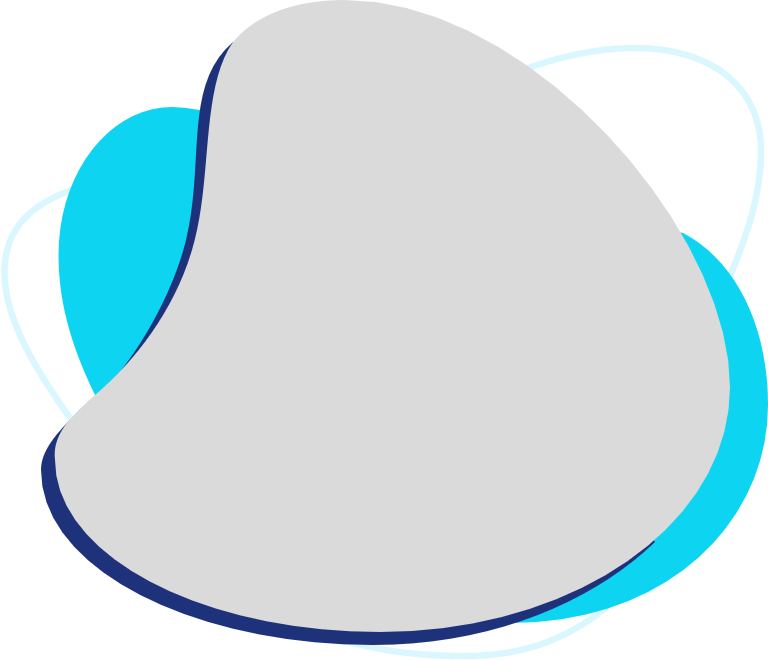
Give the GLSL for this background, as a WebGL 1 fragment shader.

```glsl
precision highp float;

uniform vec2 u_resolution;

const vec2 CANVAS = vec2(7.68, 6.60);
const vec3 WHITE = vec3(1.0);
const vec3 PALE_CYAN = vec3(0.855, 0.97, 1.0);
const vec3 CYAN = vec3(0.047, 0.831, 0.945);
const vec3 NAVY = vec3(0.118, 0.196, 0.486);
const vec3 GRAY = vec3(0.855);

// A field holds the squared distance (x) and the inside sign (y).
const vec2 EMPTY = vec2(100.0, 1.0);

void addLine(vec2 p, vec2 a, vec2 b, inout vec2 field) {
  vec2 edge = b - a;
  vec2 w = p - a;
  vec2 gap = w - edge * clamp(dot(w, edge) / dot(edge, edge), 0.0, 1.0);
  field.x = min(field.x, dot(gap, gap));
  bool above = p.y >= a.y;
  bool below = p.y < b.y;
  bool leftSide = edge.x * w.y > edge.y * w.x;
  if (above == below && above == leftSide) field.y = -field.y;
}

vec2 bezier(vec2 a, vec2 b, vec2 c, vec2 d, float t) {
  float s = 1.0 - t;
  return s * s * (s * a + 3.0 * t * b) + t * t * (3.0 * s * c + t * d);
}

// Extends a path from the pen position along a cubic curve
void addCurve(vec2 p, inout vec2 pen, vec2 b, vec2 c, vec2 d, inout vec2 field) {
  vec2 start = pen;
  for (int i = 1; i <= 18; i++) {
    vec2 next = bezier(start, b, c, d, float(i) / 18.0);
    addLine(p, pen, next, field);
    pen = next;
  }
}

float fillMask(vec2 field, float pixel) {
  return clamp(0.5 - field.y * sqrt(field.x) / pixel, 0.0, 1.0);
}

float strokeMask(vec2 field, float width, float pixel) {
  return clamp(0.5 + (0.5 * width - sqrt(field.x)) / pixel, 0.0, 1.0);
}

// Three open arcs of the loose outline
vec2 outlineField(vec2 p) {
  vec2 f = EMPTY;
  vec2 pen = vec2(5.20, 0.71);
  addCurve(p, pen, vec2(5.60, 0.56), vec2(6.00, 0.48), vec2(6.35, 0.48), f);
  addCurve(p, pen, vec2(7.15, 0.48), vec2(7.61, 0.90), vec2(7.61, 1.50), f);
  addCurve(p, pen, vec2(7.61, 1.95), vec2(7.48, 2.35), vec2(7.20, 3.00), f);
  pen = vec2(0.80, 1.87);
  addCurve(p, pen, vec2(0.40, 2.00), vec2(0.045, 2.22), vec2(0.045, 2.72), f);
  addCurve(p, pen, vec2(0.045, 3.20), vec2(0.37, 3.72), vec2(0.75, 4.25), f);
  pen = vec2(3.50, 6.42);
  addCurve(p, pen, vec2(3.85, 6.52), vec2(4.25, 6.56), vec2(4.65, 6.56), f);
  addCurve(p, pen, vec2(5.25, 6.56), vec2(5.75, 6.38), vec2(6.20, 5.95), f);
  return f;
}

vec2 cyanField(vec2 p) {
  vec2 f = EMPTY;
  vec2 pen = vec2(1.72, 1.07);
  addCurve(p, pen, vec2(1.10, 1.07), vec2(0.585, 1.72), vec2(0.585, 2.55), f);
  addCurve(p, pen, vec2(0.585, 3.05), vec2(0.73, 3.50), vec2(0.95, 3.95), f);
  addCurve(p, pen, vec2(2.30, 4.70), vec2(3.70, 5.50), vec2(5.10, 6.23), f);
  addCurve(p, pen, vec2(6.70, 6.23), vec2(7.68, 5.20), vec2(7.68, 4.05), f);
  addCurve(p, pen, vec2(7.68, 3.25), vec2(7.35, 2.60), vec2(6.83, 2.33), f);
  addCurve(p, pen, vec2(5.00, 2.00), vec2(2.40, 1.07), vec2(1.72, 1.07), f);
  return f;
}

vec2 navyField(vec2 p) {
  vec2 f = EMPTY;
  vec2 pen = vec2(2.33, 0.42);
  addCurve(p, pen, vec2(1.83, 0.85), vec2(2.05, 1.60), vec2(1.86, 2.40), f);
  addCurve(p, pen, vec2(1.75, 2.85), vec2(1.48, 3.38), vec2(1.15, 3.78), f);
  addLine(p, pen, vec2(0.70, 4.20), f);
  pen = vec2(0.70, 4.20);
  addCurve(p, pen, vec2(0.50, 4.40), vec2(0.41, 4.55), vec2(0.41, 4.70), f);
  addCurve(p, pen, vec2(0.41, 5.70), vec2(1.95, 6.45), vec2(3.73, 6.45), f);
  addCurve(p, pen, vec2(4.95, 6.45), vec2(5.95, 6.00), vec2(6.55, 5.42), f);
  addLine(p, pen, vec2(2.33, 0.42), f);
  return f;
}

vec2 grayField(vec2 p) {
  vec2 f = EMPTY;
  vec2 pen = vec2(3.45, 0.0);
  addCurve(p, pen, vec2(5.30, 0.00), vec2(7.30, 2.30), vec2(7.30, 3.87), f);
  addCurve(p, pen, vec2(7.30, 5.25), vec2(5.73, 6.32), vec2(3.80, 6.32), f);
  addCurve(p, pen, vec2(2.00, 6.32), vec2(0.55, 5.55), vec2(0.55, 4.60), f);
  addCurve(p, pen, vec2(0.52, 4.35), vec2(0.70, 4.17), vec2(0.95, 3.95), f);
  addCurve(p, pen, vec2(1.40, 3.57), vec2(1.83, 2.98), vec2(1.97, 2.30), f);
  addCurve(p, pen, vec2(2.11, 1.65), vec2(2.03, 0.85), vec2(2.33, 0.42), f);
  addCurve(p, pen, vec2(2.58, 0.12), vec2(3.00, 0.00), vec2(3.45, 0.00), f);
  return f;
}

void main() {
  // Canvas units, with y measured down from the top
  vec2 uv = gl_FragCoord.xy / u_resolution;
  vec2 p = vec2(uv.x, 1.0 - uv.y) * CANVAS;
  float pixel = CANVAS.y / u_resolution.y;

  // Layers from back to front
  vec3 color = mix(WHITE, PALE_CYAN, strokeMask(outlineField(p), 0.065, pixel));
  color = mix(color, CYAN, fillMask(cyanField(p), pixel));
  color = mix(color, NAVY, fillMask(navyField(p), pixel));
  color = mix(color, GRAY, fillMask(grayField(p), pixel));
  gl_FragColor = vec4(color, 1.0);
}
```
